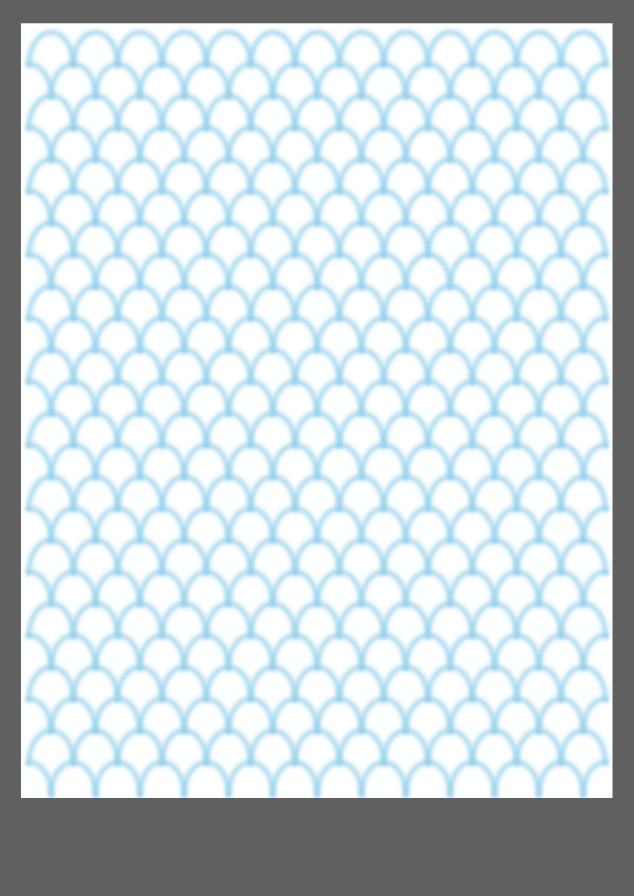
Reproduce this pattern procedurally as a WebGL 1 fragment shader.

```glsl
precision highp float;
// Soft pale-blue fish-scale arches on a white sheet over a grey ground.

uniform vec2 u_resolution;

// Lengths are fractions of the canvas height, measured from the top left.
#define SHEET_MIN vec2(0.0234, 0.0260)
#define SHEET_MAX vec2(0.6836, 0.8906)
#define SCALES_ORIGIN vec2(0.0324, 0.0362)
#define SCALE_SIZE vec2(0.04948, 0.03542)
#define COLUMNS 13.0
#define ROWS 24.0
#define LINE_SPREAD 0.0029
#define LINE_STRENGTH 0.60
#define GROUND_COLOR vec3(0.378)
#define SHEET_COLOR vec3(0.998, 1.0, 1.0)
#define INK_COLOR vec3(0.58, 0.815, 0.925)

// Distance to the upper half of an ellipse; p.y points up from its base.
float archDistance(vec2 p, vec2 radii) {
  if (p.y < 0.0) return length(vec2(abs(p.x) - radii.x, p.y));
  float k = length(p / radii);
  float slope = max(length(p / (radii * radii)), 0.0001);
  return abs(k * (k - 1.0) / slope);
}

// Blurred stroke strength at a given distance from its centre line.
float softStroke(float d) {
  return LINE_STRENGTH * exp(-0.5 * d * d / (LINE_SPREAD * LINE_SPREAD));
}

// Ink coverage of the staggered arches around p.
float scaleInk(vec2 p) {
  vec2 cell = (p - SCALES_ORIGIN) / SCALE_SIZE;
  vec2 radii = SCALE_SIZE * vec2(0.5, 1.0);
  float bare = 1.0;
  for (int j = -1; j <= 1; j++) {
    float row = floor(cell.y) + float(j);
    if (row < 0.0 || row >= ROWS) continue;
    float shift = 0.5 * (1.0 - mod(row, 2.0));
    for (int i = 0; i <= 1; i++) {
      float column = floor(cell.x - shift) + float(i) + shift;
      if (column < 0.0 || column > COLUMNS) continue;
      vec2 q = vec2(cell.x - column, row + 1.0 - cell.y) * SCALE_SIZE;
      float d = archDistance(q, radii);
      // Border arches are halves that end at their crown.
      bool pastLeft = column < 0.25 && q.x < 0.0;
      bool pastRight = column > COLUMNS - 0.25 && q.x > 0.0;
      if (pastLeft || pastRight) d = length(q - vec2(0.0, radii.y));
      bare *= 1.0 - softStroke(d);
    }
  }
  return 1.0 - bare;
}

// Antialiased coverage of the rectangular sheet.
float sheetMask(vec2 p, float pixel) {
  vec2 inset = min(p - SHEET_MIN, SHEET_MAX - p);
  return clamp(min(inset.x, inset.y) / pixel + 0.5, 0.0, 1.0);
}

void main() {
  float pixel = 1.0 / u_resolution.y;
  vec2 p = vec2(gl_FragCoord.x, u_resolution.y - gl_FragCoord.y) * pixel;
  vec3 sheet = mix(SHEET_COLOR, INK_COLOR, scaleInk(p));
  gl_FragColor = vec4(mix(GROUND_COLOR, sheet, sheetMask(p, pixel)), 1.0);
}
```
